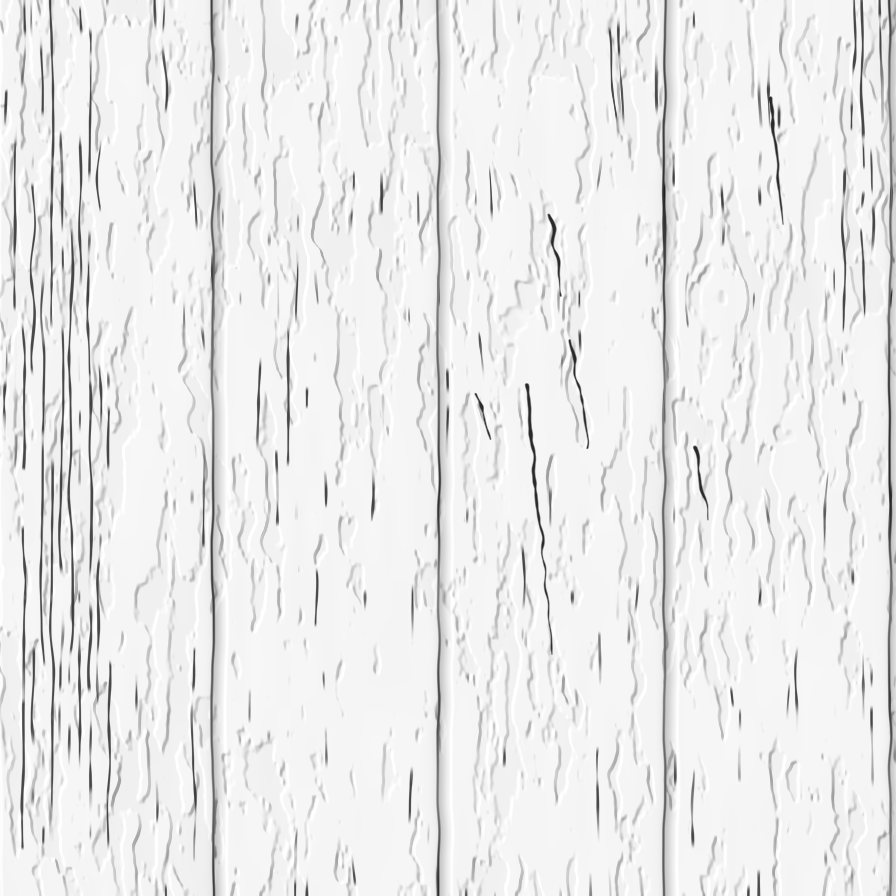
This texture map is drawn by a WebGL 2 fragment shader. Its source:

```glsl
#version 300 es
precision highp float;
// Four upright white-painted planks with flaking paint, knots and dark cracks.
uniform vec2 u_resolution;
out vec4 fragColor;

const float PLANK_WIDTH = 0.252;
const float FIRST_SEAM = -0.0145;
const float PAINT = 0.962;
const float CRACK_TONE = 0.16;

// Knots: centre and radius
const vec3 KNOTS[6] = vec3[6](
  vec3(0.62, 0.845, 0.052), vec3(0.575, 0.655, 0.036), vec3(0.885, 0.495, 0.032),
  vec3(0.795, 0.665, 0.034), vec3(0.787, 0.18, 0.018), vec3(0.19, 0.745, 0.026));

// Long splits: upper end and lower end
const vec4 SPLITS[6] = vec4[6](
  vec4(0.588, 0.57, 0.616, 0.27), vec4(0.638, 0.62, 0.656, 0.50),
  vec4(0.533, 0.56, 0.545, 0.51), vec4(0.775, 0.50, 0.79, 0.42),
  vec4(0.86, 0.89, 0.875, 0.75), vec4(0.614, 0.76, 0.628, 0.67));

float hash(vec2 p) {
  return fract(sin(dot(p, vec2(127.1, 311.7))) * 43758.5);
}

float noise(vec2 p) {
  vec2 i = floor(p), f = fract(p);
  f = f * f * (3.0 - 2.0 * f);
  return mix(mix(hash(i), hash(i + vec2(1, 0)), f.x),
             mix(hash(i + vec2(0, 1)), hash(i + vec2(1, 1)), f.x), f.y);
}

// Soft rectangular region, 1 inside
float region(vec2 p, vec2 centre, vec2 halfSize, float blur) {
  vec2 d = abs(p - centre) - halfSize;
  return 1.0 - smoothstep(-blur, blur, max(d.x, d.y));
}

// x: coordinate across the grain, bent around knots; y: closeness to a knot
vec2 grain(vec2 p) {
  float across = p.x, closeness = 0.0;
  for (int i = 0; i < 6; i++) {
    vec2 d = p - KNOTS[i].xy;
    vec2 q = d * vec2(1.0, 0.7) / KNOTS[i].z;
    float pull = exp(-dot(q, q));
    across -= 0.75 * d.x * pull;
    closeness = max(closeness, pull);
  }
  return vec2(across, closeness);
}

// Paint height: 1 on intact paint, 0 where it has flaked off
float paintHeight(vec2 p) {
  float across = grain(p).x;
  vec2 s = vec2(across * 85.0, p.y * 15.0);
  s.x += 0.9 * noise(p * vec2(28.0, 38.0));
  float n = 0.58 * noise(s) + 0.28 * noise(s * vec2(1.9, 2.6) + 17.0)
          + 0.14 * noise(vec2(across * 260.0, p.y * 110.0));
  float smoothArea = max(region(p, vec2(0.42, 0.2), vec2(0.06, 0.27), 0.06),
                         region(p, vec2(0.8, 0.1), vec2(0.17, 0.22), 0.12));
  float patchy = noise(p * vec2(11.0, 5.0) + 4.0) - 0.5;
  float threshold = 0.57 + 0.13 * smoothArea + 0.14 * patchy;
  return 1.0 - smoothstep(threshold - 0.05, threshold + 0.05, n);
}

// Broken dark lines running along the grain
float grainCracks(vec2 p, float density, float px) {
  const float COLUMNS = 95.0;
  vec2 g = grain(p);
  float column = g.x * COLUMNS, id = floor(column);
  float centre = 0.5 + 0.5 * (noise(vec2(id * 3.7, p.y * 20.0)) - 0.5);
  float dist = abs(fract(column) - centre) / COLUMNS;
  float run = 0.7 * noise(vec2(id * 7.3, p.y * 9.0)) + 0.3 * noise(vec2(id * 5.1, p.y * 45.0));
  float visible = smoothstep(0.0, 0.12, run - 1.0 + density);
  float width = 0.0004 + 0.0011 * noise(vec2(id * 2.9, p.y * 60.0));
  float line = 1.0 - smoothstep(width - 0.5 * px, width + px, dist);
  return line * visible * (1.0 - smoothstep(0.3, 0.6, g.y));
}

// Tapered, ragged split between two ends
float split(vec2 p, vec4 ends, float px) {
  vec2 axis = ends.zw - ends.xy;
  p.x += 0.006 * (noise(vec2(ends.x * 90.0, p.y * 55.0)) - 0.5);
  float t = clamp(dot(p - ends.xy, axis) / dot(axis, axis), 0.0, 1.0);
  float width = mix(0.0021, 0.0007, t) * (0.4 + noise(vec2(ends.y * 50.0, p.y * 130.0)));
  return 1.0 - smoothstep(width - px, width + px, length(p - ends.xy - axis * t));
}

void main() {
  vec2 p = gl_FragCoord.xy / u_resolution;
  float px = 1.0 / min(u_resolution.x, u_resolution.y);

  // Embossed flakes: bright on one side, shaded on the other
  vec2 lightStep = vec2(0.0016, -0.0011);
  float relief = paintHeight(p + lightStep) - paintHeight(p - lightStep);
  float shadowDepth = mix(0.08, 0.34, noise(p * vec2(70.0, 45.0)));
  float tone = PAINT - 0.018 * (1.0 - paintHeight(p));
  tone += 0.05 * max(relief, 0.0) - shadowDepth * max(-relief, 0.0);
  tone += 0.012 * (noise(p * vec2(60.0, 12.0)) - 0.5);

  // Cracks, densest on the first plank and in a few worn strips
  float density = 0.27;
  density += 0.34 * region(p, vec2(0.065, 0.55), vec2(0.055, 0.5), 0.03);
  density += 0.22 * region(p, vec2(0.305, 0.61), vec2(0.025, 0.13), 0.03);
  density += 0.22 * region(p, vec2(0.955, 0.82), vec2(0.025, 0.18), 0.04);
  density += 0.20 * region(p, vec2(0.69, 0.92), vec2(0.03, 0.06), 0.03);
  float crack = 0.85 * grainCracks(p, density, px);
  for (int i = 0; i < 6; i++) crack = max(crack, split(p, SPLITS[i], px));
  tone = mix(tone, CRACK_TONE, crack);

  // Seams: dark groove with a soft shaded lip on its right
  float plank = (p.x - FIRST_SEAM) / PLANK_WIDTH;
  float seamId = floor(plank + 0.5);
  float wobble = 0.003 * (noise(vec2(seamId * 9.0, p.y * 28.0)) - 0.5);
  float x = (plank - seamId) * PLANK_WIDTH + wobble;
  float lip = smoothstep(-0.002, 0.0, x) * (1.0 - smoothstep(0.002, 0.014, x));
  tone -= 0.13 * lip + 0.08 * exp(-abs(x) / 0.004);
  tone += 0.04 * (1.0 - smoothstep(0.0, 0.003, abs(x - 0.015)));
  float groove = 1.0 - smoothstep(0.0012 - px, 0.0012 + px, abs(x));
  float grooveTone = mix(0.15, 0.5, noise(vec2(seamId * 5.0, p.y * 9.0)));
  tone = mix(tone, grooveTone, groove);

  fragColor = vec4(vec3(clamp(tone, 0.0, 1.0)), 1.0);
}
```
